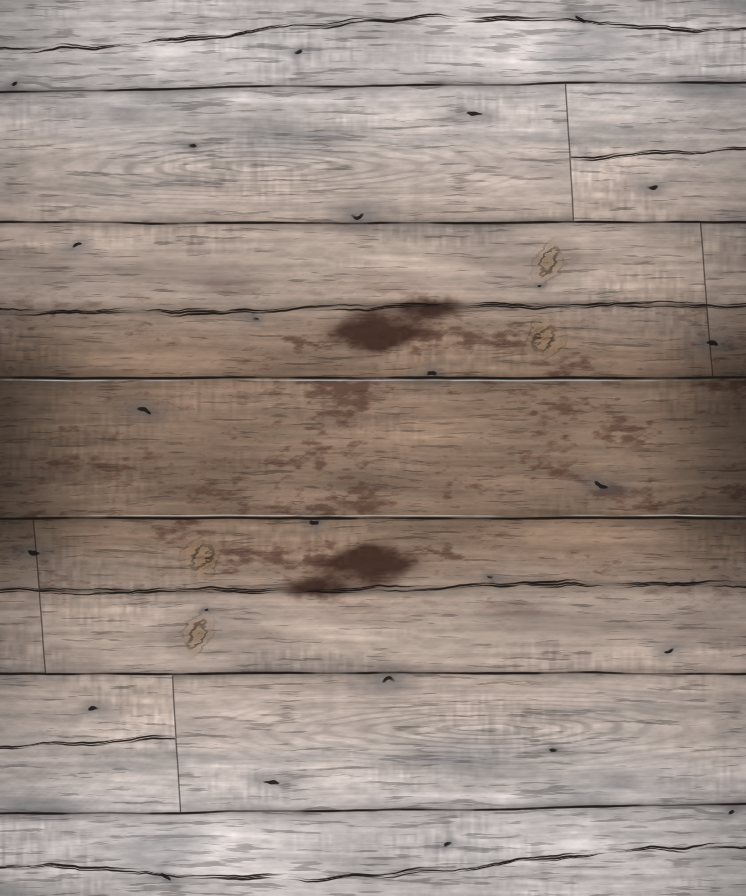
This texture is drawn by a Shadertoy shader. Its source:

```glsl
#define SEAM 0.0013
#define GRAIN 0.50
#define BLOTCH 0.42
#define KNOTS 13
#define PALE vec3(0.765, 0.735, 0.725)
#define TAN vec3(0.69, 0.62, 0.575)
#define BROWN vec3(0.545, 0.455, 0.39)
#define RUST vec3(0.28, 0.18, 0.15)
#define SLATE vec3(0.42, 0.43, 0.45)
#define DARK vec3(0.10, 0.08, 0.07)

float hash(vec2 p) {
  return fract(sin(dot(p, vec2(127.1, 311.7))) * 43758.5453);
}
float noise(vec2 p) {
  vec2 i = floor(p), f = fract(p);
  f = f * f * (3.0 - 2.0 * f);
  return mix(mix(hash(i), hash(i + vec2(1, 0)), f.x),
             mix(hash(i + vec2(0, 1)), hash(i + vec2(1, 1)), f.x), f.y);
}
float fbm(vec2 p) {
  float sum = 0.0, amp = 0.533;
  for (int i = 0; i < 4; i++, amp *= 0.5) {
    sum += amp * noise(p);
    p = p * 2.03 + 17.3;
  }
  return sum;
}
float fbm(vec2 p, float sx, float sy) { return fbm(p * vec2(sx, sy)); }

float stroke(float d, float width) {
  float aa = 0.8 / iResolution.x;
  return 1.0 - smoothstep(width - aa, width + aa, abs(d));
}
float wobble(float x, float seed) {
  return 0.005 * (fbm(vec2(x * 9.0, seed)) - 0.5);
}
// Seam whose darkness comes and goes
float seam(float d, float x, float seed) {
  float n = fbm(vec2(x * 16.0, seed));
  return stroke(d, SEAM * (0.5 + n)) * mix(0.55, 1.0, smoothstep(0.3, 0.55, n));
}
// Ragged split made of overlapping slanted slivers
float split(float d, float x, float seed) {
  float ink = 0.0;
  d += 2.0 * wobble(x * 2.5, seed);
  for (float i = 0.0; i < 3.0; i++) {
    float k = seed + 3.7 * i, cell = x * (5.0 + 2.0 * i) + k, f = fract(cell);
    float lean = 0.01 * (f - 0.5) * (hash(vec2(floor(cell), k)) - 0.3);
    float taper = smoothstep(0.0, 0.3, f) * smoothstep(1.0, 0.6, f);
    float offset = lean + 0.004 * (i - 1.0) * noise(vec2(x * 8.0, k));
    float width = SEAM * (0.2 + 1.1 * taper * noise(vec2(x * 25.0, k)));
    ink = max(ink, stroke(d + offset, width) * (0.15 + 0.85 * taper));
  }
  return ink;
}
// Soft elliptical spot, 1 at its centre
float spot(vec2 d, float rx, float ry) {
  d /= vec2(rx, ry);
  return exp(-dot(d, d));
}

void mainImage(out vec4 fragColor, in vec2 fragCoord) {
  // Top-down coordinates; the lower half is the upper half turned around
  vec2 p = fragCoord / iResolution.xy;
  p = vec2(p.x, 1.2 - 1.2 * p.y);
  vec2 q = p.y > 0.6 ? vec2(1.0, 1.2) - p : p;
  float x = q.x, y = q.y;
  // Signed distances to row seams and butt joints
  float seamA = y - 0.111 - 0.013 * (1.0 - x) * (1.0 - x) - wobble(x, 1.0);
  float seamB = y - 0.298 - wobble(x, 2.0);
  float seamC = y - 0.506 - 0.6 * wobble(x, 3.0);
  float jointA = x - 0.751 - 0.06 * y - 0.4 * wobble(y, 4.0);
  float jointB = x - 0.915 - 0.08 * y - 0.4 * wobble(y, 5.0);
  float a = step(0.0, seamA), b = step(0.0, seamB), c = step(0.0, seamC);
  float inA = a - b, inB = b - c;
  float right = inA * step(0.0, jointA) + inB * step(0.0, jointB);
  // Pale outer boards turn brown toward the middle
  vec2 g = (c > 0.5 ? p : q) + (a + b + c + 5.0 * right) * vec2(7.3, 3.1);
  float blotch = fbm(g, 6.0, 14.0), grit = fbm(g, 70.0, 150.0);
  float age = y + 0.1 * (blotch - 0.5);
  vec3 col = mix(PALE, TAN, smoothstep(0.08, 0.36, age));
  col = mix(col, BROWN, smoothstep(0.37, 0.49, age));
  col *= 1.0 + BLOTCH * (blotch - 0.5);
  // Fibres, short dark pores, arched rings and upright saw marks
  vec2 w = g + vec2(0.0, 0.02 * fbm(g, 4.0, 12.0));
  float fibre = fbm(w, 8.0, 150.0), streak = fbm(w, 3.0, 45.0);
  col *= 1.0 + GRAIN * (0.6 * fibre + 0.35 * (streak + grit) - 0.65);
  col *= 1.0 - 0.22 * smoothstep(0.58, 0.75, fbm(w, 22.0, 210.0));
  vec2 heart = q - vec2(0.35, 0.222);
  float ring = length(heart * vec2(0.13, 1.0)) + 0.016 * fbm(q, 7.0, 30.0);
  float arched = inA * (1.0 - right) * spot(heart, 0.34, 0.055);
  col *= 1.0 - 0.26 * arched * fibre * smoothstep(-0.2, 1.0, sin(ring * 1050.0));
  float sawn = smoothstep(0.45, 0.65, fbm(g + 6.0, 5.0, 12.0));
  col *= 1.0 + 0.15 * sawn * (noise(g * vec2(210.0, 65.0)) - 0.5);
  // Slate weathering outside, rust flecks and spills inside
  float slate = smoothstep(0.52, 0.78, fbm(q + 8.0, 5.0, 16.0));
  col = mix(col, SLATE, 0.4 * slate * smoothstep(0.34, 0.24, y));
  float fleck = 0.6 * fbm(g + 4.0, 11.0, 26.0) + 0.45 * grit;
  fleck = smoothstep(0.5, 0.72, fleck) * smoothstep(0.33, 0.46, y);
  col = mix(col, RUST, 0.6 * fleck);
  vec2 rough = q + 0.03 * (vec2(fbm(q * 24.0), fbm(q * 24.0 + 50.0)) - 0.5);
  float spill = spot(rough - vec2(0.505, 0.446), 0.07, 0.025)
              + 0.8 * spot(rough - vec2(0.58, 0.408), 0.05, 0.015);
  spill *= 0.25 + blotch + 0.5 * grit;
  col = mix(col, RUST * 0.8, 0.85 * smoothstep(0.15, 0.9, spill));
  // Two swirled branch knots
  for (float i = 0.0; i < 2.0; i++) {
    vec2 d = rough - vec2(0.731, 0.352 + 0.104 * i);
    float mask = spot(d, 0.017, 0.02);
    float swirl = length(vec2(d.x + 0.4 * d.y, 0.7 * d.y)) + 0.012 * grit;
    col = mix(col, vec3(0.55, 0.42, 0.28), 0.4 * mask);
    col *= 1.0 - 0.45 * mask * smoothstep(0.2, 1.0, sin(swirl * 520.0));
  }
  // Nail holes with smudged halos
  for (int i = 0; i < KNOTS; i++) {
    float k = float(i), size = 0.003 + 0.005 * hash(vec2(k, 8.0));
    vec2 d = rough - vec2(fract(k * 0.618 + 0.78), 0.57 * (k + 0.6) / float(KNOTS));
    col = mix(col, SLATE * 0.75, 0.45 * spot(d, size * 4.5, size * 1.9));
    float hole = length(d * vec2(0.6, 1.4)) - size * 0.6 + 0.003 * (grit - 0.5);
    col = mix(col, DARK, 0.85 * smoothstep(0.0015, -0.0015, hole));
  }
  // Darker side edges, strongest on the middle board
  float side = smoothstep(0.32, 0.53, abs(x - 0.5) + 0.12 * (blotch - 0.5));
  col *= 1.0 - side * mix(0.15, 0.46, smoothstep(0.36, 0.53, y));
  // Seams, joints and splits, with soft shade beside them
  float top = y - 0.0656 + 0.04 * smoothstep(0.05, 0.57, x) - 0.016 * smoothstep(0.7, 1.0, x);
  float mid = y - 0.418 + 0.009 * smoothstep(0.3, 0.48, x);
  float near = min(min(abs(seamA), abs(seamB)), min(abs(seamC), abs(mid)));
  col *= 1.0 - 0.25 * exp(-near * 170.0);
  float gap = max(seam(seamA, x, 21.0), max(seam(seamB, x, 22.0), seam(seamC, x, 23.0)));
  gap = max(gap, 0.6 * (inA * stroke(jointA, 0.0009) + inB * stroke(jointB, 0.0009)));
  gap = max(gap, max(split(top, x, 11.0), split(mid, x, 12.0)));
  gap = max(gap, inA * right * split(y - 0.25 + 0.05 * x, x, 13.0));
  float glint = smoothstep(0.25, 0.7, fbm(vec2(x * 14.0, 6.0)));
  col = mix(col, vec3(0.68), glint * stroke(seamC - 0.0035, 0.0008));
  fragColor = vec4(mix(col, DARK, 0.92 * gap), 1.0);
}
```
